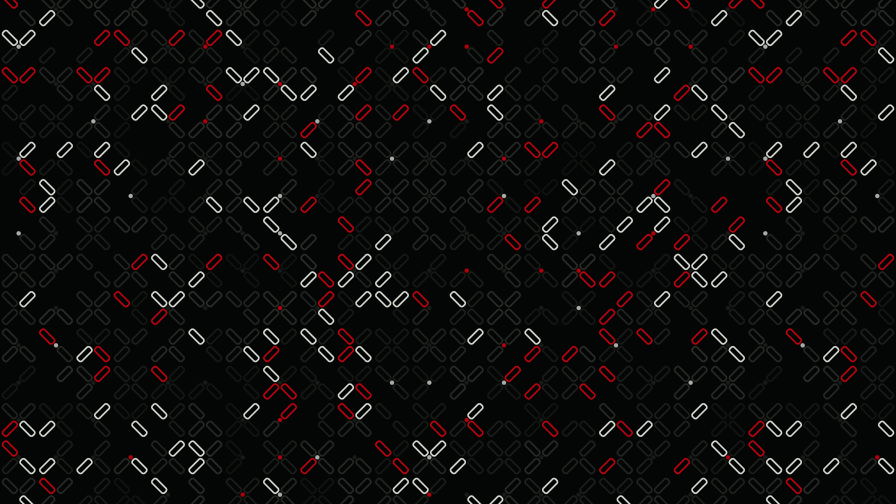
Reproduce this pattern procedurally as a WebGL 1 fragment shader.

```glsl
precision highp float;

// A dark lattice of X-shaped cells: four outlined diagonal pills around a node.
// Each pill and node draws its state (hidden, dim, white or red) from a hash;
// the hash wraps every PERIOD columns, so the random layout itself repeats.

uniform vec2 u_resolution;

const float ROWS = 13.5;            // cells over the canvas height
const float PERIOD = 20.0;          // columns before the layout repeats
const float PILL_OFFSET = 0.235;    // pill centre from node, per axis
const vec2  PILL_HALF = vec2(0.232, 0.082);
const float PILL_ROUND = 0.062;
const float LINE_HALF = 0.022;
const float NODE_RADIUS = 0.058;
const float WHITE_SHARE = 0.105;
const float RED_SHARE = 0.105;
const float DIM_SHARE = 0.56;
const float NODE_SHARE = 0.09;      // share of nodes lit in each colour

const vec3 BACKGROUND = vec3(0.016, 0.025, 0.018);
const vec3 WHITE = vec3(0.84, 0.85, 0.82);
const vec3 RED = vec3(0.74, 0.01, 0.055);
const vec3 DIM = vec3(0.17, 0.18, 0.17);
const vec3 NODE_GREY = vec3(0.66, 0.67, 0.66);

float hash(vec2 p) {
  return fract(sin(dot(p, vec2(127.1, 311.7))) * 43758.545);
}

float roundedBox(vec2 p, vec2 halfSize, float radius) {
  vec2 q = abs(p) - halfSize + radius;
  return length(max(q, 0.0)) + min(max(q.x, q.y), 0.0) - radius;
}

// Coverage of a shape with signed distance d, over one pixel.
float coverage(float d, float pixel) {
  return clamp(0.5 - d / pixel, 0.0, 1.0);
}

// Colour in rgb, opacity in a.
vec4 pillState(vec2 cell, vec2 corner) {
  float pick = hash(cell * 2.0 + corner * 0.5 + 17.3);
  if (pick < WHITE_SHARE) return vec4(WHITE, 1.0);
  pick -= WHITE_SHARE;
  if (pick < RED_SHARE) return vec4(RED, 1.0);
  pick -= RED_SHARE;
  float cellLevel = mix(0.3, 1.0, hash(cell + 41.7));
  return vec4(DIM, cellLevel * step(pick, DIM_SHARE));
}

vec4 nodeState(vec2 cell) {
  float pick = hash(cell + 83.9);
  if (pick < NODE_SHARE) return vec4(NODE_GREY, 1.0);
  if (pick < 2.0 * NODE_SHARE) return vec4(RED, 0.9);
  return vec4(DIM, 0.5 * step(pick, 0.5));
}

void main() {
  // Centred grid, one unit per cell.
  vec2 p = (gl_FragCoord.xy - 0.5 * u_resolution) * ROWS / u_resolution.y;
  float pixel = ROWS / u_resolution.y;
  vec2 cell = floor(p);
  vec2 local = fract(p) - 0.5;
  cell.x = mod(cell.x, PERIOD);

  // Fold to one quadrant and align the pill with its diagonal.
  vec2 corner = step(vec2(0.0), local);
  vec2 q = abs(local) - PILL_OFFSET;
  vec2 along = vec2(q.x + q.y, q.y - q.x) * 0.70711;
  float outline = abs(roundedBox(along, PILL_HALF, PILL_ROUND)) - LINE_HALF;

  vec3 color = BACKGROUND;
  vec4 pill = pillState(cell, corner);
  color = mix(color, pill.rgb, pill.a * coverage(outline, pixel));

  // Node on top of the pill tips.
  vec4 node = nodeState(cell);
  float disc = coverage(length(local) - NODE_RADIUS, pixel);
  color = mix(color, node.rgb, node.a * disc);

  gl_FragColor = vec4(color, 1.0);
}
```
